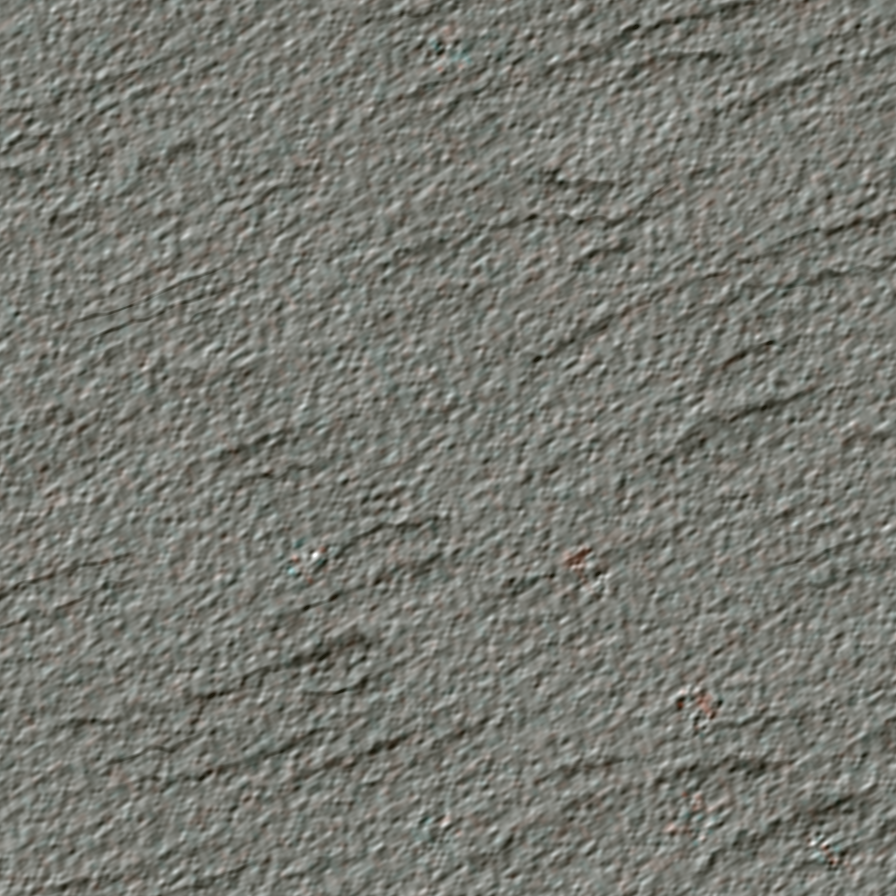
Reproduce this texture procedurally as a WebGL 1 fragment shader.

```glsl
precision highp float;
// Grey rippled stone: slanting, wandering ripples with broken dark creases under
// a coat of fine grains. Grains are noise lit from the upper left; creases are
// warped periodic lines masked by noise; a few rough patches add coloured specks.

uniform vec2 u_resolution;

const vec3 SHADOW_COLOR = vec3(0.24, 0.24, 0.20);
const vec3 LIGHT_COLOR = vec3(0.63, 0.64, 0.62);
const vec3 WARM_TINT = vec3(0.050, -0.015, -0.025);
const vec3 COOL_TINT = vec3(-0.035, 0.020, 0.025);
const float BASE_TONE = 0.60;        // position between shadow and light
const float TAU = 6.2831853;

const float RIPPLE_ANGLE = 0.36;
const float RIPPLE_COUNT = 23.0;     // ripples per canvas height
const float RIPPLE_WANDER = 1.9;     // in ripple widths
const float RIPPLE_SHADE = 0.075;
const float CREASE_WIDTH = 0.17;     // in ripple widths
const float CREASE_DEPTH = 0.46;

const float GRAIN_ANGLE = 0.60;
const float GRAIN_COUNT = 128.0;     // grains per canvas height
const float FINE_COUNT = 205.0;
const vec2 GRAIN_STRETCH = vec2(0.76, 1.12);
const vec2 GRAIN_LIGHT = vec2(-0.10, 0.40);
const float GRAIN_CONTRAST = 0.98;
const float TINT_COUNT = 95.0;

const float PATCH_GRID = 7.0;
const float PATCH_CHANCE = 0.20;
const float PATCH_RADIUS = 0.26;     // in patch cells

float hash(vec2 p) {
  vec3 q = fract(p.xyx * 0.1031);
  q += dot(q, q.yzx + 33.33);
  return fract((q.x + q.y) * q.z);
}

float noise(vec2 p) {
  vec2 cell = floor(p);
  vec2 f = fract(p);
  f = f * f * (3.0 - 2.0 * f);
  float low = mix(hash(cell), hash(cell + vec2(1.0, 0.0)), f.x);
  float high = mix(hash(cell + vec2(0.0, 1.0)), hash(cell + 1.0), f.x);
  return mix(low, high, f.y);
}

vec2 rotate(vec2 p, float angle) {
  float c = cos(angle);
  float s = sin(angle);
  return vec2(c * p.x + s * p.y, c * p.y - s * p.x);
}

// Slope of a noise surface toward the light; fades where grains shrink below a pixel.
float litGrain(vec2 p, float count) {
  vec2 g = p * GRAIN_STRETCH * count + count;
  float visible = smoothstep(0.8, 2.0, u_resolution.y / count);
  return visible * (noise(g - GRAIN_LIGHT) - noise(g + GRAIN_LIGHT));
}

// Soft ripple shading with sharp creases that break up along their length.
float rippleTone(vec2 p) {
  vec2 q = rotate(p, RIPPLE_ANGLE) + 5.0;
  float wander = noise(q * vec2(3.0, 8.0)) + 0.35 * noise(q * vec2(11.0, 19.0) + 40.0);
  float jag = noise(q * vec2(55.0, 70.0)) - 0.5;
  float phase = q.y * RIPPLE_COUNT + RIPPLE_WANDER * wander + 0.32 * jag;
  float crestDistance = abs(fract(phase) - 0.5);
  float crease = 1.0 - smoothstep(0.02, CREASE_WIDTH, crestDistance);
  float broken = noise(q * vec2(9.0, 25.0) + 17.0) * 0.75
               + noise(q * vec2(28.0, 40.0) + 71.0) * 0.25;
  float strength = smoothstep(0.36, 0.78, broken);
  float swell = -sin(TAU * phase) * (0.45 + broken);
  return RIPPLE_SHADE * swell - CREASE_DEPTH * crease * strength;
}

// Sparse ragged patches, one at most in each grid cell.
float roughPatch(vec2 p) {
  vec2 g = p * PATCH_GRID;
  vec2 cell = floor(g);
  vec2 center = 0.35 + 0.3 * vec2(hash(cell + 11.0), hash(cell + 37.0));
  float ragged = 0.22 * (noise(p * 55.0) - 0.5);
  float d = length(fract(g) - center) + ragged;
  float present = step(hash(cell + 83.0), PATCH_CHANCE);
  return present * (1.0 - smoothstep(0.06, PATCH_RADIUS, d));
}

void main() {
  vec2 p = gl_FragCoord.xy / u_resolution.y;
  vec2 grainSpace = rotate(p, GRAIN_ANGLE) + 3.0;
  float rough = roughPatch(p);

  // Brightness from grains, ripples and broad drift
  float grain = 0.68 * litGrain(grainSpace, GRAIN_COUNT)
              + 0.46 * litGrain(grainSpace, FINE_COUNT);
  float drift = 0.09 * (noise(p * 6.0 + 29.0) - 0.5);
  float tone = BASE_TONE + drift + rippleTone(p)
             + GRAIN_CONTRAST * grain * (1.0 + 0.9 * rough);
  vec3 color = mix(SHADOW_COLOR, LIGHT_COLOR, max(tone, -0.35));

  // Faint warm and cool flecks, stronger in the rough patches
  float fleck = noise(grainSpace * TINT_COUNT + 9.0);
  vec3 tint = mix(COOL_TINT, WARM_TINT, fleck);
  color += tint * abs(fleck - 0.5) * (1.3 + 3.5 * rough);

  gl_FragColor = vec4(clamp(color, 0.0, 1.0), 1.0);
}
```
